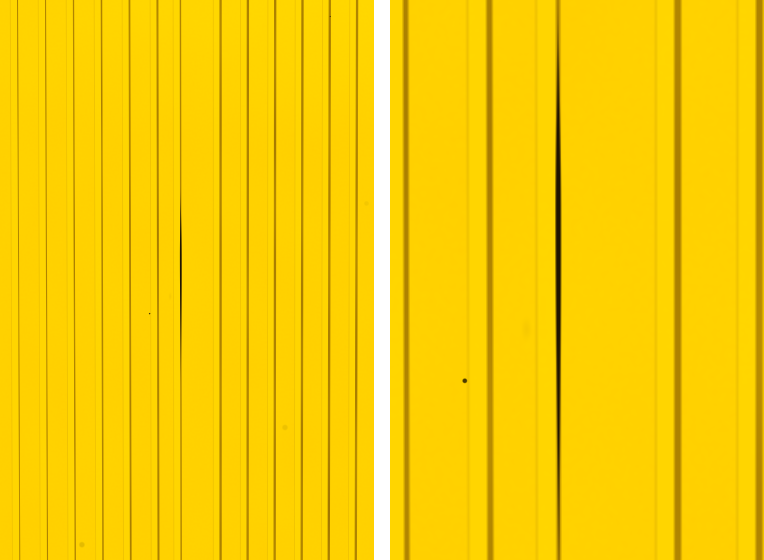
Left, the full canvas; right, a detail of the centre.
Give the GLSL for this texture, as a WebGL 2 fragment shader.

```glsl
#version 300 es
precision highp float;
// Yellow ribbed sheet metal: two panels of vertical folds, six on each side of
// a partly open seam. Each fold is a dark groove with a pale strip and a faint
// crease on its left; gradient noise and a few marks add light wear.
uniform vec2 u_resolution;
out vec4 fragColor;

const vec3 PAINT = vec3(1.0, 0.82, 0.0);
const vec3 LIT = vec3(1.0, 0.845, 0.0);
const vec3 CREASE = vec3(0.91, 0.73, 0.01);
const vec3 GROOVE = vec3(0.66, 0.49, 0.0);
const vec3 GAP = vec3(0.12, 0.08, 0.0);
const float FOLDS = 6.0;
const float STRIP = 0.0195; // distance from crease to groove

vec2 hashGradient(vec2 cell) {
  vec2 h = vec2(dot(cell, vec2(127.1, 311.7)), dot(cell, vec2(269.5, 183.3)));
  return fract(sin(h) * 43758.5) * 2.0 - 1.0;
}

float gradientNoise(vec2 p) {
  vec2 i = floor(p), f = fract(p);
  vec2 s = f * f * f * (f * (f * 6.0 - 15.0) + 10.0);
  float a = dot(hashGradient(i), f);
  float b = dot(hashGradient(i + vec2(1, 0)), f - vec2(1, 0));
  float c = dot(hashGradient(i + vec2(0, 1)), f - vec2(0, 1));
  float d = dot(hashGradient(i + vec2(1, 1)), f - vec2(1, 1));
  return mix(mix(a, b, s.x), mix(c, d, s.x), s.y);
}

// Share of a filter of the given width covered by a line centred on d = 0
float lineCover(float d, float halfWidth, float blur) {
  float lo = max(d - 0.5 * blur, -halfWidth);
  float hi = min(d + 0.5 * blur, halfWidth);
  return max(hi - lo, 0.0) / blur;
}

// Signed distance to the nearest fold of a panel, limited to its own folds
float foldDistance(float x, float first, float pitch, float lowest) {
  float q = (x - first) / pitch;
  float n = clamp(floor(q + 0.5), lowest, lowest + FOLDS - 1.0);
  return (q - n) * pitch;
}

// Paints strip, crease and groove for a fold at signed distance d
vec3 paintFold(vec3 base, float d, float halfWidth, float fade, float pixel) {
  float strip = lineCover(d + 0.5 * STRIP, 0.5 * STRIP, max(pixel, 0.003));
  vec3 color = mix(base, LIT, 0.65 * strip);
  float crease = lineCover(d + STRIP, 0.0011, max(pixel, 0.0024));
  color = mix(color, CREASE, 0.75 * crease * fade);
  float groove = lineCover(d, halfWidth, max(pixel, 0.0026));
  return mix(color, GROOVE, groove * fade);
}

// Soft round mark
float spot(vec2 p, vec2 center, float radius, float soft) {
  return 1.0 - smoothstep(radius - soft, radius + soft, length(p - center));
}

void main() {
  vec2 uv = gl_FragCoord.xy / u_resolution;
  float pixel = 1.0 / u_resolution.x;
  float x = uv.x, y = uv.y;
  vec2 p = vec2(x, y * 1.5);

  // Paint with a soft glow near the top and very faint mottling
  float glow = smoothstep(0.72, 1.0, y) * (0.45 + 0.4 * x);
  vec3 color = mix(PAINT, LIT, glow);
  color += vec3(0.0, 0.010, 0.0) * gradientNoise(p * vec2(9.0, 5.0));
  color += vec3(0.0, 0.008, 0.0) * gradientNoise(p * 150.0);

  // Panels on both sides of the seam; folds lean slightly over the height
  float seam = x - mix(0.4844, 0.4824, y);
  float left = foldDistance(x, mix(0.4238, 0.4209, y), mix(0.0742, 0.0748, y), 1.0 - FOLDS);
  float right = foldDistance(x, 0.5898, mix(0.0723, 0.0730, y), 0.0);
  float d = seam < 0.0 ? left : right;
  float halfWidth = mix(0.0013, 0.0031, smoothstep(0.0, 0.62, x));
  float fade = 0.92 + 0.25 * gradientNoise(vec2(x * 14.0, y * 6.0));
  color = paintFold(color, d, halfWidth, fade, pixel);

  // Seam with a tapered dark opening around mid height
  color = paintFold(color, seam, 0.0019, 0.9, pixel);
  float opening = smoothstep(0.30, 0.53, y) * (1.0 - smoothstep(0.54, 0.67, y));
  color = mix(color, GAP, lineCover(seam, 0.0023 * opening, max(pixel, 0.002)));

  // Small dent beside the seam
  vec2 dent = (p - vec2(0.455, 0.706)) * vec2(1.0, 0.45);
  color = mix(color, CREASE, 0.35 * spot(dent, vec2(0.0), 0.003, 0.003));

  // Marks: position, radius, darkness
  vec4 marks[5] = vec4[5](
    vec4(0.400, 0.660, 0.0020, 0.80), vec4(0.883, 1.456, 0.0016, 0.60),
    vec4(0.219, 0.041, 0.0070, 0.12), vec4(0.762, 0.355, 0.0070, 0.08),
    vec4(0.980, 0.955, 0.0060, 0.05));
  for (int i = 0; i < 5; i++) {
    vec4 m = marks[i];
    float soft = max(0.5 * pixel, 0.4 * m.z);
    color = mix(color, GAP, m.w * spot(p, m.xy, m.z, soft));
  }

  fragColor = vec4(clamp(color, 0.0, 1.0), 1.0);
}
```
